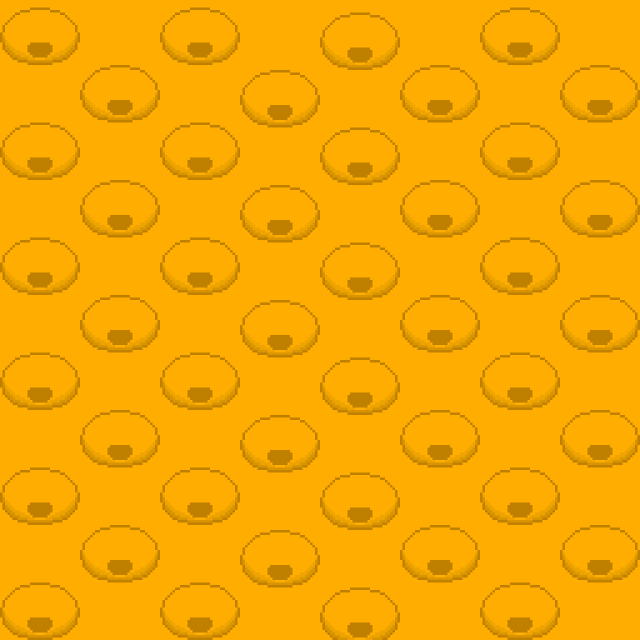
Write a WebGL 2 fragment shader that draws this pattern.

```glsl
#version 300 es
precision highp float;

uniform vec2 u_resolution;
out vec4 fragColor;

// Layout, in cells of a square grid across the canvas
const float GRID = 256.0;
const vec2 PITCH = vec2(32.0, 46.0);
const float FIRST_TOP = 3.0;
const float STAGGER = 23.0;
const float SAG = 2.0;              // extra drop of the two middle columns
const float SAG_CENTER = 3.5;

// Oval, measured from its center
const vec2 OVAL_CENTER = vec2(16.0, 11.5);
const vec2 OVAL_RADII = vec2(15.7, 11.45);
const float ROUND_TOP = 2.0;
const float ROUND_BOTTOM = 2.3;
const vec2 SHADE_RADII = vec2(14.6, 9.9);
const float SHADE_POWER = 1.8;
const vec2 GLOW_RADII = vec2(14.0, 9.4);
const float GLOW_POWER = 1.4;
const vec2 SPOT_CENTER = vec2(0.0, 5.2);
const vec2 SPOT_RADII = vec2(4.95, 3.2);
const float SPOT_POWER = 2.5;

// Colours
const vec3 AMBER = vec3(1.0, 0.68, 0.0);
const vec3 LIGHT_SHADE = vec3(0.93, 0.64, 0.0);
const vec3 DEEP_SHADE = vec3(0.85, 0.58, 0.0);
const vec3 BROWN = vec3(0.75, 0.50, 0.0);

const int SAMPLES = 4;              // per axis, for edge smoothing

bool inSuperellipse(vec2 p, vec2 radii, float power) {
    vec2 q = pow(abs(p) / radii, vec2(power));
    return q.x + q.y < 1.0;
}

bool inOval(vec2 p) {
    return inSuperellipse(p, OVAL_RADII, p.y < 0.0 ? ROUND_TOP : ROUND_BOTTOM);
}

// The oval is one cell thick where a side neighbour falls outside
bool onOutline(vec2 p) {
    vec2 stepX = vec2(1.0, 0.0);
    vec2 stepY = stepX.yx;
    return !(inOval(p + stepX) && inOval(p - stepX) &&
             inOval(p + stepY) && inOval(p - stepY));
}

vec3 ovalColor(vec2 p) {
    if (!inOval(p)) return AMBER;
    if (onOutline(p) || inSuperellipse(p - SPOT_CENTER, SPOT_RADII, SPOT_POWER)) return BROWN;
    if (p.y < -0.5 || inSuperellipse(p, GLOW_RADII, GLOW_POWER)) return AMBER;
    return inSuperellipse(p, SHADE_RADII, SHADE_POWER) ? LIGHT_SHADE : DEEP_SHADE;
}

// Position is in grid cells, with y running down from the top
vec3 patternColor(vec2 position) {
    vec2 cell = floor(position) + 0.5;
    float column = floor(cell.x / PITCH.x);
    float top = FIRST_TOP + STAGGER * mod(column, 2.0);
    top += SAG * step(abs(column - SAG_CENTER), 1.0);
    if (cell.y < top) return AMBER;
    vec2 local = mod(vec2(cell.x, cell.y - top), PITCH);
    return ovalColor(local - OVAL_CENTER);
}

void main() {
    vec3 color = vec3(0.0);
    for (int j = 0; j < SAMPLES; j++) {
        for (int i = 0; i < SAMPLES; i++) {
            vec2 offset = (vec2(i, j) + 0.5) / float(SAMPLES) - 0.5;
            vec2 uv = (gl_FragCoord.xy + offset) / u_resolution;
            color += patternColor(vec2(uv.x, 1.0 - uv.y) * GRID);
        }
    }
    fragColor = vec4(color / float(SAMPLES * SAMPLES), 1.0);
}
```
